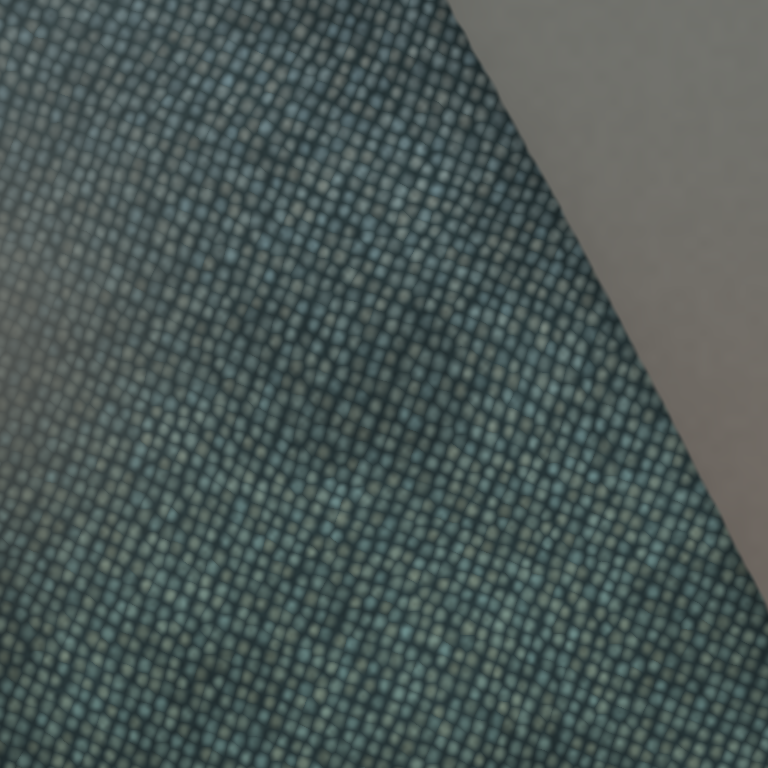
Give the GLSL for this texture, as a three.js fragment shader.

```glsl
// Coarse teal woven cloth with a slanted edge in front of a plain warm grey backdrop.
// Threads are soft oval beads on a tilted, staggered lattice, each jittered and tinted by a hash;
// low-frequency noise bends the rows and a pale haze lies over the left side.
varying vec2 vUv;

float hash(vec2 p) {
  return fract(sin(dot(p, vec2(127.1, 311.7))) * 43758.5453);
}

float noise(vec2 p) {
  vec2 i = floor(p);
  vec2 f = fract(p);
  f = f * f * (3.0 - 2.0 * f);
  return mix(mix(hash(i), hash(i + vec2(1.0, 0.0)), f.x),
             mix(hash(i + vec2(0.0, 1.0)), hash(i + vec2(1.0, 1.0)), f.x), f.y);
}

// Returns bead height in x, its brightness variation in y and its hue variation in z.
vec3 weave(vec2 p) {
  vec2 q = p * vec2(38.0, 74.0);
  float baseRow = floor(q.y);
  vec3 best = vec3(0.0, 0.5, 0.5);
  for (int j = -1; j <= 1; j++) {
    float row = baseRow + float(j);
    float stagger = 0.5 * mod(row, 2.0);
    float baseColumn = floor(q.x - stagger);
    for (int i = -1; i <= 1; i++) {
      vec2 id = vec2(baseColumn + float(i), row);
      vec2 jitter = vec2(hash(id + 3.1), hash(id + 17.7)) - 0.5;
      vec2 center = id + vec2(stagger + 0.5, 0.5) + jitter * vec2(0.26, 0.46);
      float size = 0.86 + 0.26 * hash(id + 41.3);
      vec2 d = (q - center) / (vec2(0.45, 0.94) * size);
      // Beads lean slightly along the steep thread direction.
      d.x -= 0.18 * d.y;
      float height = 1.0 - smoothstep(0.08, 1.16, length(d));
      // Light from above brightens the upper half of each bead.
      height *= 0.92 + 0.16 * clamp(d.y, -1.0, 1.0);
      if (height > best.x) best = vec3(height, hash(id + 5.9), hash(id + 71.3));
    }
  }
  return best;
}

vec3 clothColor(vec2 uv, float edge) {
  // Threads run shallowly down to the right and steeply up to the right, bent by slow noise.
  vec2 p = mat2(0.930, -0.367, 0.367, 0.930) * uv;
  p += 0.018 * (vec2(noise(uv * 5.0), noise(uv * 5.0 + 19.0)) - 0.5);
  vec3 bead = weave(p);

  // Bluish grey above, greener below.
  vec3 thread = mix(vec3(0.355, 0.432, 0.405), vec3(0.38, 0.434, 0.437), smoothstep(0.1, 0.95, uv.y));
  thread += (bead.z - 0.5) * vec3(0.05, 0.0, -0.04);
  thread *= 0.88 + 0.26 * bead.y;
  vec3 gap = vec3(0.142, 0.196, 0.204);
  vec3 color = mix(gap, thread, bead.x);

  // Blotches, fibre grain and a darker rim.
  color *= 0.89 + 0.24 * noise(uv * 9.0 + 4.0);
  color *= 0.92 + 0.16 * noise(uv * 150.0);
  color *= 1.0 - 0.25 * exp(-edge * 42.0);

  // Pale warm haze on the left, cooler toward the top.
  vec2 h = (uv - vec2(-0.04, 0.56)) / vec2(0.22, 0.26);
  color = mix(color, vec3(0.42, 0.41, 0.385), 0.62 * exp(-dot(h, h)));
  float veil = (1.0 - smoothstep(0.0, 0.6, uv.x)) * smoothstep(0.3, 1.0, uv.y);
  return mix(color, vec3(0.38, 0.425, 0.425), 0.25 * veil);
}

vec3 backdropColor(vec2 uv, float edge) {
  vec3 color = mix(vec3(0.445, 0.418, 0.392), vec3(0.442, 0.445, 0.424), smoothstep(0.25, 1.0, uv.y));
  color *= 1.0 - 0.06 * exp(edge * 22.0);
  return color + 0.012 * (noise(uv * 60.0) - 0.5);
}

void main() {
  // Signed distance to the slanted edge, positive inside the cloth.
  float edge = dot(vec2(0.58, 1.0) - vUv, vec2(0.884, 0.467));
  edge += 0.006 * sin(3.1416 * clamp((1.0 - vUv.y) / 0.8, 0.0, 1.0));
  edge += 0.003 * (noise(vUv * 45.0) - 0.5);

  float cover = smoothstep(-0.004, 0.004, edge);
  vec3 color = mix(backdropColor(vUv, min(edge, 0.0)), clothColor(vUv, max(edge, 0.0)), cover);
  gl_FragColor = vec4(color, 1.0);
}
```
